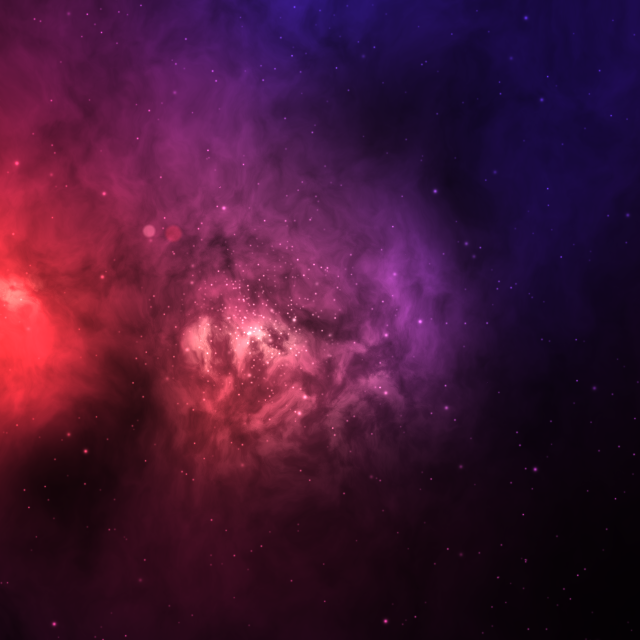
Give the GLSL for this background, as a WebGL 2 fragment shader.

```glsl
#version 300 es
precision highp float;
// A deep space nebula: soft elliptical glows (red left, rose core, indigo top)
// are warped and shaded by fractal noise, cut by dark dust lanes, and covered
// with hashed star layers that thicken towards the core.

uniform vec2 u_resolution;
out vec4 outColor;

const vec3 SPACE = vec3(0.080, 0.018, 0.070);
const vec3 EMBER = vec3(0.52, 0.13, 0.07);
const vec3 CRIMSON = vec3(0.33, 0.055, 0.075);
const vec3 PLUM = vec3(0.18, 0.05, 0.17);
const vec3 INDIGO = vec3(0.05, 0.05, 0.32);
const vec3 NAVY = vec3(0.01, 0.016, 0.17);
const vec3 MAUVE = vec3(0.21, 0.10, 0.16);
const vec3 ROSE = vec3(0.31, 0.12, 0.15);
const vec3 VIOLET = vec3(0.24, 0.10, 0.28);
const vec3 CREAM = vec3(0.55, 0.62, 0.46);
const vec3 PINK = vec3(0.38, 0.24, 0.25);
const vec2 CORE = vec2(0.44, 0.49);
const float WARP = 0.06;      // how far the noise bends the glows
const float CONTRAST = 0.9;   // strength of the broad cloud shading
const float GRAIN = 0.9;      // strength of the fine cloud shading
const int OCTAVES = 6;

float hash(vec2 p) {
    vec3 q = fract(vec3(p.xyx) * 0.1031);
    q += dot(q, q.yzx + 33.33);
    return fract((q.x + q.y) * q.z);
}

float noise(vec2 p) {
    vec2 i = floor(p), f = fract(p);
    f = f * f * (3.0 - 2.0 * f);
    return mix(mix(hash(i), hash(i + vec2(1, 0)), f.x),
               mix(hash(i + vec2(0, 1)), hash(i + vec2(1, 1)), f.x), f.y);
}

float fbm(vec2 p) {
    float sum = 0.0, amp = 0.5;
    for (int i = 0; i < OCTAVES; i++) {
        sum += amp * noise(p);
        p = mat2(1.6, 1.2, -1.2, 1.6) * p + 7.3;
        amp *= 0.52;
    }
    return sum;
}

// Gaussian ellipse
float glow(vec2 p, vec2 center, vec2 radius) {
    vec2 d = (p - center) / radius;
    return exp(-dot(d, d));
}

// One freely placed star per cell, kept with the given probability
float stars(vec2 p, float cells, float density, float size) {
    vec2 base = floor(p * cells);
    float sum = 0.0;
    for (int k = 0; k < 9; k++) {
        vec2 id = base + vec2(k % 3 - 1, k / 3 - 1);
        vec2 spot = id + vec2(hash(id + 11.7), hash(id + 47.1));
        float d = length(p * cells - spot);
        float level = hash(id + 83.9);
        float halo = 0.25 * smoothstep(0.4, 0.0, d);
        sum += step(hash(id + 5.3), density) * (0.2 + 0.8 * level * level)
             * (exp(-d * d / (size * size)) + halo * halo * 3.0);
    }
    return sum;
}

// Soft out-of-focus disc
float disc(vec2 p, vec2 center, float radius) {
    return smoothstep(radius, radius * 0.55, length(p - center));
}

vec3 nebula(vec2 p, float cloud, float detail) {
    vec3 c = SPACE;
    c += EMBER * glow(p, vec2(-0.04, 0.52), vec2(0.22, 0.19));
    c += CRIMSON * glow(p, vec2(-0.02, 0.62), vec2(0.27, 0.30));
    c += CRIMSON * 0.6 * glow(p, vec2(0.0, 0.42), vec2(0.14, 0.15));
    c += PLUM * glow(p, vec2(0.18, 0.94), vec2(0.28, 0.28));
    c += INDIGO * glow(p, vec2(0.45, 1.04), vec2(0.20, 0.18));
    c += NAVY * glow(p, vec2(0.92, 1.02), vec2(0.44, 0.36));
    c += NAVY * 0.6 * glow(p, vec2(0.80, 0.62), vec2(0.26, 0.28));
    c += MAUVE * glow(p, vec2(0.39, 0.68), vec2(0.24, 0.20));
    c += ROSE * glow(p, vec2(0.45, 0.46), vec2(0.22, 0.18));
    c += VIOLET * glow(p, vec2(0.64, 0.52), vec2(0.10, 0.15));
    c += EMBER * 0.45 * glow(p, vec2(0.35, 0.37), vec2(0.12, 0.12));
    c += CRIMSON * 0.28 * glow(p, vec2(0.33, 0.14), vec2(0.36, 0.17));

    // Dust lanes and dark corners
    c *= 1.0 - 0.55 * glow(p, vec2(0.61, 0.83), vec2(0.10, 0.12));
    c *= 1.0 - 0.40 * glow(p, vec2(0.71, 0.67), vec2(0.06, 0.12));
    c *= 1.0 - 0.60 * glow(p, vec2(0.20, 0.38), vec2(0.07, 0.11));
    c *= 1.0 - 0.60 * glow(p, vec2(0.08, 0.24), vec2(0.10, 0.08));
    c *= 1.0 - 0.40 * glow(p, vec2(0.50, 0.49), vec2(0.05, 0.04));
    c *= 1.0 - 0.85 * glow(p, vec2(1.05, 0.0), vec2(0.38, 0.45));
    c *= max(0.3, 1.0 + CONTRAST * (cloud - 0.5) + GRAIN * (detail - 0.5)
        * (0.4 + 1.2 * glow(p, CORE, vec2(0.22))));

    // Bright knots in the core and on the left edge
    float knots = smoothstep(0.38, 0.78, detail);
    c += CREAM * knots * (glow(p, vec2(0.34, 0.46), vec2(0.03, 0.035))
        + glow(p, vec2(0.42, 0.465), vec2(0.035, 0.028))
        + 0.5 * glow(p, vec2(0.02, 0.54), vec2(0.06, 0.03)));
    c += PINK * knots * glow(p, vec2(0.58, 0.44), vec2(0.025, 0.03));
    c += PINK * 0.5 * knots * glow(p, vec2(0.47, 0.38), vec2(0.15, 0.10));
    return c;
}

void main() {
    vec2 p = gl_FragCoord.xy / u_resolution;
    vec2 bend = vec2(fbm(p * 5.0 + 3.1), fbm(p * 5.0 + 19.4)) - 0.5;
    float cloud = fbm(p * vec2(8.0, 5.0) + bend * 1.5);
    float detail = fbm(p * vec2(42.0, 32.0) + bend * 5.0);
    vec3 color = nebula(p + bend * WARP, cloud, detail);

    // Stars take the hue of the gas around them
    float core = glow(p, CORE, vec2(0.17, 0.13));
    float dust = glow(p, vec2(0.40, 0.51), vec2(0.08, 0.09));
    float light = 0.5 * stars(p, 95.0, 0.02 + 0.14 * core, 0.14)
        + 0.6 * stars(p + 0.37, 170.0, 0.004 + 0.40 * dust, 0.24)
        + 0.9 * stars(p + 0.71, 34.0, 0.025 + 0.14 * core, 0.085);
    vec3 hue = color / max(max(color.r, color.g), max(color.b, 0.02));
    color += light * mix(hue, vec3(1.0, 0.92, 0.88), 0.1 + 0.55 * core);

    color += CRIMSON * 0.7 * disc(p, vec2(0.271, 0.635), 0.016);
    color += PINK * 0.6 * disc(p, vec2(0.233, 0.639), 0.012);
    outColor = vec4(clamp(color, 0.0, 1.0), 1.0);
}
```
